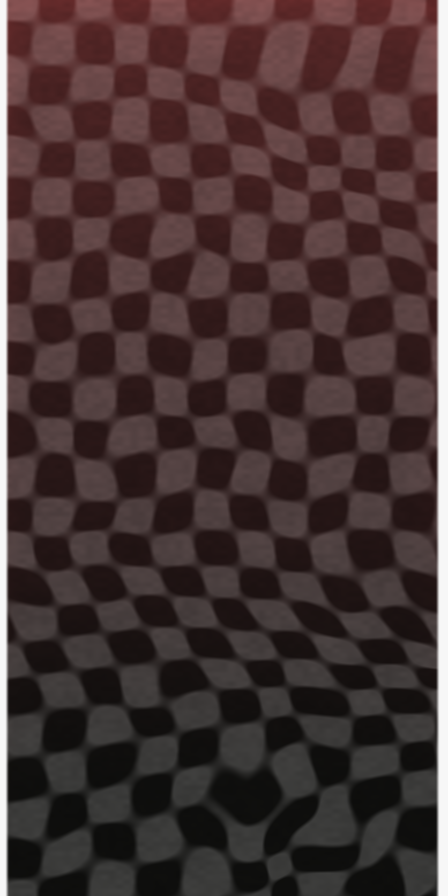
Give the GLSL for this pattern, as a Shadertoy shader.

```glsl
float hash(vec2 p) {
    vec3 q = fract(vec3(p.xyx) * 0.1031);
    q += dot(q, q.yzx + 33.33);
    return fract((q.x + q.y) * q.z);
}

float noise(vec2 p) {
    vec2 i = floor(p), f = fract(p);
    f = f * f * (3.0 - 2.0 * f);
    return mix(mix(hash(i), hash(i + vec2(1, 0)), f.x),
               mix(hash(i + vec2(0, 1)), hash(i + vec2(1, 1)), f.x), f.y);
}

// Checker cell coordinates, bent by folds in the cloth
vec2 clothCells(vec2 p) {
    vec2 cell = (p - vec2(0.0755, 0.398)) / 0.0883;

    // Diagonal crease at the upper right
    float upper = 1.0 - smoothstep(-0.234, 0.026, p.y - 0.7 * p.x);
    vec2 bend = vec2(0.4, -0.8) * upper * smoothstep(0.0, 0.234, p.y);

    // Compressed band that turns the lower cloth
    float squeeze = smoothstep(1.042, 1.458, p.y - 0.3 * p.x);
    float slide = smoothstep(1.17, 1.667, p.y);
    bend += vec2(-(1.27 + 0.095 * cell.x) * slide, (0.3 + 0.17 * cell.x) * squeeze);

    // Small ripples, strongest in the lower right
    float crumple = 1.0 - smoothstep(0.05, 0.36, length(p - vec2(0.67, 1.87)));
    vec2 ripple = vec2(noise(p * 9.0 + 17.0), noise(p * 9.0 + 61.0)) - 0.5;
    return cell + bend + ripple * (0.42 + 0.9 * crumple);
}

void mainImage(out vec4 fragColor, in vec2 fragCoord) {
    vec2 p = vec2(fragCoord.x, iResolution.y - fragCoord.y) / iResolution.x;
    float depth = p.y * iResolution.x / iResolution.y;

    // Soft checker
    vec2 wave = sin(3.14159 * clothCells(p));
    float checker = smoothstep(-0.24, 0.24, wave.x * wave.y);

    // Red at the top fading to charcoal
    vec3 pale = mix(vec3(0.42, 0.285, 0.285), vec3(0.32, 0.255, 0.255), smoothstep(0.0, 0.6, depth));
    pale = mix(pale, vec3(0.23, 0.23, 0.225), smoothstep(0.5, 0.9, depth));
    vec3 dark = mix(vec3(0.29, 0.135, 0.135), vec3(0.15, 0.085, 0.085), smoothstep(0.0, 0.55, depth));
    dark = mix(dark, vec3(0.055, 0.055, 0.05), smoothstep(0.5, 0.9, depth));
    vec3 color = mix(dark, pale, checker);

    // Worn weave and a red glow along the top and side edges
    color *= 0.9 + 0.12 * noise(p * vec2(60, 95)) + 0.08 * noise(p * 14.0);
    float rim = exp(-p.y * 14.0) + 0.5 * exp(-min(p.x - 0.016, 0.977 - p.x) * 35.0) * (1.0 - depth);
    color += vec3(0.09, 0.025, 0.025) * clamp(rim, 0.0, 1.0);

    // Pale side margins
    float inside = smoothstep(0.011, 0.021, p.x) * (1.0 - smoothstep(0.972, 0.982, p.x));
    fragColor = vec4(mix(vec3(0.97), color, inside), 1.0);
}
```
